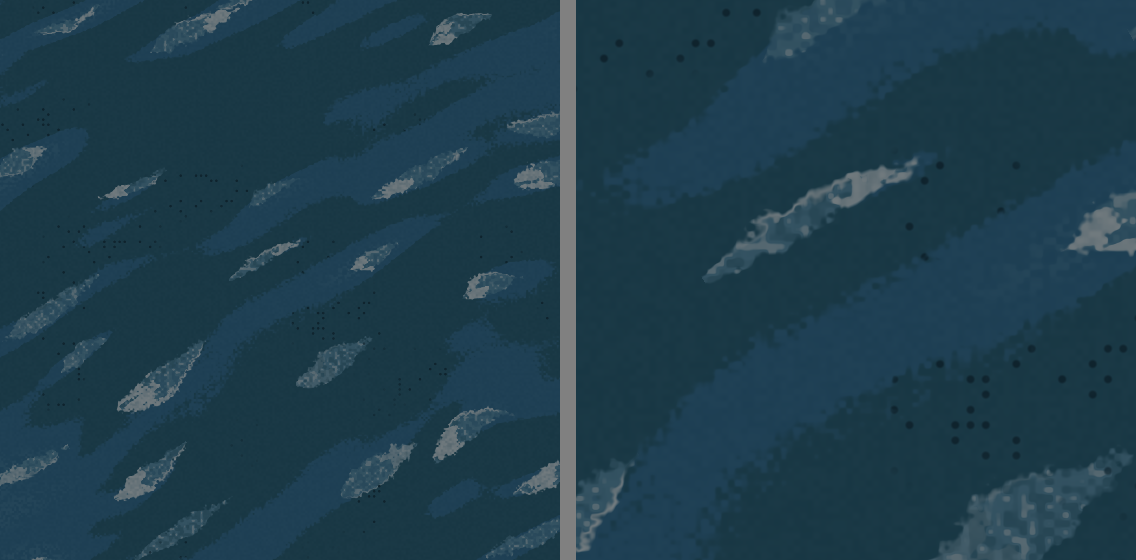
Left, the full canvas; right, a detail of the centre.
Reproduce this texture procedurally as a three.js fragment shader.

```glsl
// Dark teal water crossed by slanted, tapering blue swells.
// Stretched noise forms the swells; jittered cells scatter speckled
// lens-shaped glints with pale rims, each lifting the swell around it.
varying vec2 vUv;

float hash(vec2 p) {
  return fract(sin(dot(p, vec2(127.1, 311.7))) * 43758.5453);
}

float noise(vec2 p) {
  vec2 i = floor(p), f = fract(p);
  f = f * f * f * (f * (f * 6.0 - 15.0) + 10.0);
  return mix(mix(hash(i), hash(i + vec2(1.0, 0.0)), f.x),
             mix(hash(i + vec2(0.0, 1.0)), hash(i + 1.0), f.x), f.y);
}

// Returns body lift, lens coverage and pale highlight of the nearby glints.
vec3 glints(vec2 p, float grain) {
  vec2 cellSize = vec2(0.30, 0.11);
  vec2 home = floor(p / cellSize);
  vec3 sum = vec3(0.0);
  for (int j = -1; j <= 1; j++) {
    for (int i = -1; i <= 1; i++) {
      vec2 id = home + vec2(float(i), float(j));
      if (hash(id + 3.7) > 0.72) continue;
      vec2 jitter = vec2(hash(id + 11.3), hash(id + 23.9)) - 0.5;
      vec2 q = p - (id + 0.5 + jitter * vec2(0.8, 0.5)) * cellSize;
      float size = hash(id + 41.1);
      float halfLength = mix(0.045, 0.115, size);
      float halfWidth = mix(0.011, 0.024, hash(id + 57.7));
      float x = q.x / halfLength;
      float y = q.y + (hash(id + 71.3) - 0.5) * 0.03 * x * x;

      // Broad swell under the glint
      float lift = exp(-pow(q.x / (halfLength + 0.045), 2.0) - pow(q.y / 0.026, 2.0));
      sum.x = max(sum.x, lift);

      // Ragged lens, blunter at its lower left end
      float taper = max(1.0 - x * x, 0.0) * (1.0 - 0.35 * x);
      float ragged = (grain - 0.5) * 0.006 + (noise(q * 70.0 + id * 9.0) - 0.5) * 0.010;
      float inside = halfWidth * taper - abs(y) + ragged;
      float lens = smoothstep(-0.001, 0.003, inside) * step(abs(x), 1.0);

      // Thin rim on one side and a solid patch near one end
      float side = hash(id + 83.9) > 0.4 ? -1.0 : 1.0;
      float rim = (1.0 - smoothstep(0.003, 0.006, inside)) * smoothstep(0.0, 0.004, y * side);
      rim *= smoothstep(0.25, 0.5, noise(vec2(x * 2.0, 4.0) + id * 5.0));
      float patchX = (x + 0.55 * sign(hash(id + 97.1) - 0.3)) / 0.42;
      float solid = 1.0 - patchX * patchX + (noise(q * vec2(60.0, 130.0) + id) - 0.5) * 1.5;
      solid = smoothstep(0.35, 0.6, solid + (grain - 0.5) * 0.7);
      float strength = smoothstep(0.1, 0.35, hash(id + 103.3));
      sum.y = max(sum.y, lens);
      sum.z = max(sum.z, lens * max(rim, solid) * strength);
    }
  }
  return sum;
}

void main() {
  // Slanted frame: x runs along the swells, y across them
  float c = cos(0.5), s = sin(0.5);
  vec2 p = mat2(c, -s, s, c) * vUv + 4.0;
  p.y += 0.07 * (noise(vUv * 2.6 + 7.0) - 0.5) + 0.022 * (noise(vUv * 7.0 + 19.0) - 0.5);

  float grain = noise(vUv * 256.0);
  vec3 glint = glints(p, grain);

  // Tapering swells with grainy edges
  float swell = 0.65 * noise(p * vec2(3.2, 14.0)) + 0.35 * noise(p * vec2(6.5, 25.0) + 31.0);
  swell += 0.32 * glint.x + (grain - 0.5) * 0.05;
  float band = smoothstep(0.595, 0.63, swell);
  float crest = smoothstep(0.76, 0.95, swell);

  vec3 deepTeal = vec3(0.10, 0.22, 0.27);
  vec3 swellBlue = vec3(0.12, 0.25, 0.33);
  vec3 mistBlue = vec3(0.20, 0.32, 0.38);
  vec3 paleGrey = vec3(0.44, 0.475, 0.49);

  vec3 color = mix(deepTeal, swellBlue, band);
  color = mix(color, mistBlue, band * crest * 0.25 * smoothstep(0.3, 0.7, grain));

  // Speckled lens cores, then highlights
  float speckle = noise(vUv * 200.0 + 53.0);
  color = mix(color, mistBlue, glint.y * (0.55 + 0.45 * smoothstep(0.3, 0.6, speckle)));
  color = mix(color, paleGrey, glint.y * 0.55 * smoothstep(0.72, 0.9, speckle));
  color = mix(color, paleGrey, glint.z * (0.7 + 0.3 * grain));

  // Sparse clusters of dark dots in the troughs
  vec2 dotCell = floor(vUv * 110.0);
  float cluster = smoothstep(0.72, 0.85, noise(vUv * 9.0 + 67.0));
  float speck = step(0.9, hash(dotCell + 5.0)) * cluster * (1.0 - band);
  speck *= 1.0 - smoothstep(0.15, 0.35, length(fract(vUv * 110.0) - 0.5));
  color = mix(color, vec3(0.06, 0.14, 0.18), speck);

  color += (grain - 0.5) * 0.012;
  gl_FragColor = vec4(color, 1.0);
}
```
